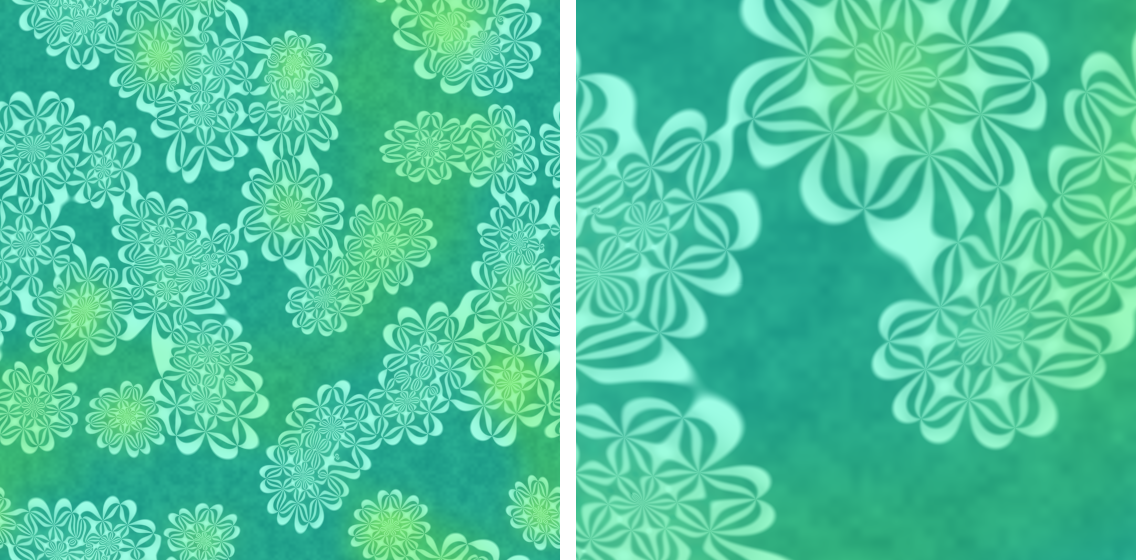
Left: the whole. Right: its middle third, enlarged.
This pattern is drawn by a three.js fragment shader. Its source:

```glsl
varying vec2 vUv;

const float TAU = 6.2831853;
const float CELLS = 6.0;

vec2 hash2(vec2 p) {
  vec3 q = fract(p.xyx * vec3(0.1031, 0.1030, 0.0973));
  q += dot(q, q.yzx + 33.33);
  return fract((q.xx + q.yz) * q.zy);
}

// Value noise that wraps after period cells
float noise(vec2 uv, float period, float seed) {
  vec2 p = uv * period, i = floor(p), f = fract(p);
  f = f * f * (3.0 - 2.0 * f);
  vec2 a = mod(i, period) + seed, b = mod(i + 1.0, period) + seed;
  return mix(mix(hash2(a).x, hash2(vec2(b.x, a.y)).x, f.x),
             mix(hash2(vec2(a.x, b.y)).x, hash2(b).x, f.x), f.y);
}

vec2 cdiv(vec2 a, vec2 b) {
  return vec2(dot(a, b), a.y * b.x - a.x * b.y) / max(dot(b, b), 1e-14);
}

float arg(vec2 z) {
  return atan(z.y, z.x + 1e-12);
}

// Adds the field of one ring of nodes to phase (x) and gradient (yz)
vec3 ring(vec2 u, float node, float charge) {
  vec2 d = u - vec2(node, 0.0);
  return charge * vec3(arg(d), cdiv(u, d));
}

// One flower: field lines run between a centre and three rings of nodes
vec3 flower(vec2 z, float petals, float outer) {
  float r = max(length(z), 1e-3), angle = arg(z) * petals;
  vec2 u = pow(r, petals) * vec2(cos(angle), sin(angle));
  vec3 field = 3.0 * vec3(angle, 1.0, 0.0);
  field += ring(u, pow(0.3, petals), -6.0);
  field += ring(u, -pow(0.62, petals), 3.0 + outer);
  field += ring(u, 1.0, -outer);
  field.yz = cdiv(field.yz * petals, z);
  return field;
}

void main() {
  // Gentle bending of the whole sheet
  vec2 bend = vec2(noise(vUv, 9.0, 11.0), noise(vUv, 9.0, 47.0)) - 0.5;
  vec2 p = (vUv + 0.03 * bend) * CELLS;
  vec2 home = floor(p);

  // Sum of neighbouring flowers
  float phase = 0.0, glow = 0.0, core = 0.0;
  vec2 slope = vec2(0.0);
  for (int j = -1; j <= 1; j++) {
    for (int i = -1; i <= 1; i++) {
      vec2 cell = home + vec2(float(i), float(j));
      vec2 id = mod(cell, CELLS);
      vec2 h = hash2(id + 5.0), k = hash2(id + 71.0), t = hash2(id + 133.0);
      vec2 d = p - cell - 0.5 - 0.78 * (h - 0.5);
      float radius = mix(0.34, 0.58, k.x), turn = TAU * t.x;
      float c = cos(turn), s = sin(turn);
      vec2 z = mat2(c, -s, s, c) * d / radius;
      z.x *= 1.12;
      vec3 field = flower(z, 5.0 + floor(3.0 * k.y), 4.0 + floor(3.0 * t.y));
      phase += field.x;
      // Turn each gradient back to the sheet before adding
      slope += mat2(c, -s, s, c) * field.yz / radius;
      float near = exp(-dot(d, d) * 9.0);
      core += near;
      glow += near * smoothstep(0.45, 0.85, hash2(id + 201.0).x);
    }
  }

  // Crisp bands that soften where the lines crowd together
  float density = length(slope) * CELLS;
  float blur = 0.16 + density * 0.0013;
  float band = smoothstep(-blur, blur, -cos(phase) - 0.12);
  float crowd = smoothstep(80.0, 500.0, density);
  band *= mix(1.0, 0.76, crowd);

  // Teal to green wash with fine mottling
  float wash = 0.65 * noise(vUv, 4.0, 23.0) + 0.35 * noise(vUv, 8.0, 61.0);
  float green = clamp(smoothstep(0.42, 0.78, wash) * 0.75 + glow * 0.75, 0.0, 1.0);
  float grain = 0.6 * noise(vUv, 64.0, 7.0) + 0.4 * noise(vUv, 160.0, 19.0) - 0.5;
  vec3 ground = mix(vec3(0.13, 0.64, 0.55), vec3(0.23, 0.72, 0.42), green);
  vec3 light = mix(vec3(0.61, 0.99, 0.90), vec3(0.59, 0.97, 0.66), green);
  ground += grain * vec3(0.07, 0.10, 0.06);
  ground += vec3(0.10, 0.09, 0.07) * core * 0.6 + vec3(0.10, 0.06, -0.03) * glow;
  vec3 color = mix(ground, light, band);
  color += vec3(0.04, 0.02, 0.01) * core * crowd;
  gl_FragColor = vec4(clamp(color, 0.0, 1.0), 1.0);
}
```
